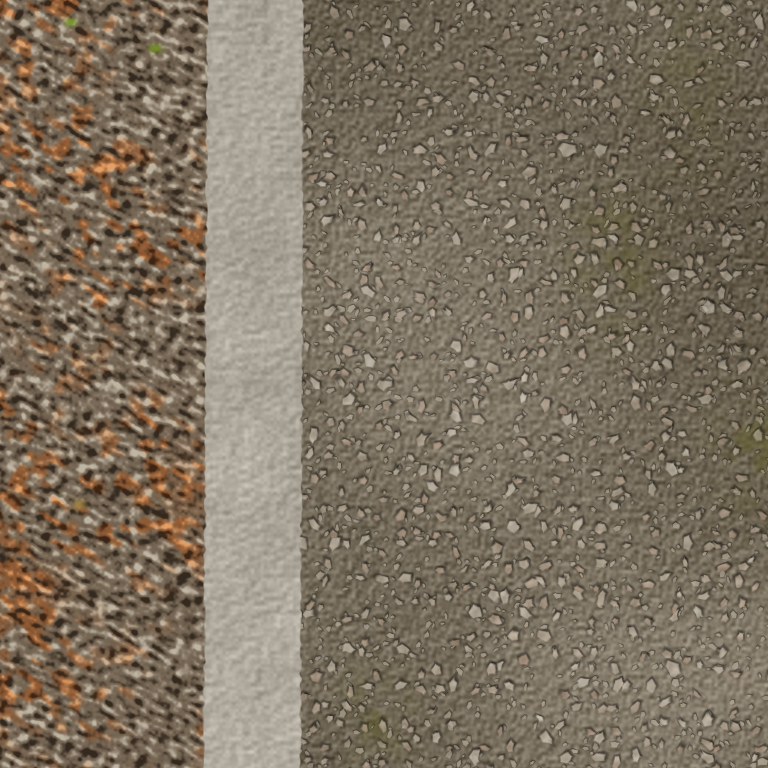
A three.js fragment shader for this texture:

```glsl
// Worn road surface: coarse brown gravel, a pale painted stripe, and asphalt.
// Relief-lit value noise makes the grain; random convex polygons, scattered
// over jittered grids, make the pebbles. Soft blobs place stains and moss.
varying vec2 vUv;

vec2 hash2(vec2 p) {
  vec3 q = fract(p.xyx * vec3(0.1031, 0.1030, 0.0973));
  q += dot(q, q.yzx + 33.33);
  return fract((q.xx + q.yz) * q.zy);
}

float noise(vec2 p) {
  vec2 i = floor(p), f = fract(p);
  f = f * f * (3.0 - 2.0 * f);
  return mix(mix(hash2(i).x, hash2(i + vec2(1, 0)).x, f.x),
             mix(hash2(i + vec2(0, 1)).x, hash2(i + vec2(1, 1)).x, f.x), f.y);
}

float fbm(vec2 p) {
  float sum = 0.0, amp = 0.5;
  for (int i = 0; i < 4; i++) {
    sum += amp * noise(p);
    p = mat2(1.6, 1.2, -1.2, 1.6) * p + 7.3;
    amp *= 0.5;
  }
  return sum / 0.9375;
}

// Slope of the noise along the light direction, for an embossed grain
float relief(vec2 p) {
  return noise(p + vec2(-0.3, 0.4)) - noise(p + vec2(0.3, -0.4));
}

float blob(vec2 p, vec2 centre, vec2 radius) {
  vec2 q = (p - centre) / radius;
  return exp(-dot(q, q));
}

// Pebbles on a jittered grid: x = cover, y = dark rim, z = tone
vec3 pebbles(vec2 p, float density) {
  vec3 result = vec3(0.0);
  for (int y = -1; y <= 1; y++)
  for (int x = -1; x <= 1; x++) {
    vec2 id = floor(p) + vec2(x, y);
    vec2 rnd = hash2(id + 19.7), kind = hash2(id + 83.1);
    if (kind.x > density) continue;
    vec2 q = p - id - 0.5 - 0.75 * (rnd - 0.5);
    float turn = 6.283 * kind.y, dist = -1.0;
    vec2 axis = vec2(cos(turn), sin(turn));
    vec2 local = vec2(dot(q, axis), 1.45 * dot(q, vec2(-axis.y, axis.x)));
    float size = mix(0.17, 0.34, rnd.x * rnd.y + 0.3 * rnd.x);
    for (int k = 0; k < 5; k++) {
      float a = 1.257 * float(k) + 0.6 * rnd.y;
      float reach = size * (0.7 + 0.6 * hash2(id + float(k) * 5.3).x);
      dist = max(dist, dot(local, vec2(cos(a), sin(a))) - reach);
    }
    float side = 0.55 + 0.45 * dot(q / (length(q) + 0.01), vec2(0.45, 0.89));
    float rim = smoothstep(0.2, 0.0, abs(dist - 0.07)) * side;
    float cover = smoothstep(0.07, -0.09, dist);
    result.y = max(result.y, rim);
    if (cover > result.x) result.xz = vec2(cover, rnd.y);
  }
  return result;
}

vec3 gravel(vec2 p) {
  vec2 grain = mat2(0.83, 0.56, -0.56, 0.83) * p + 0.004 * fbm(p * 60.0);
  grain *= vec2(95.0, 165.0);
  float patches = fbm(p * 9.0 + 4.0);
  float height = 0.5 + 0.5 * relief(grain.yx * 0.95)
    + 0.45 * (noise(grain * vec2(1.0, 0.8) + 31.0) - 0.5)
    + 0.22 * (noise(p * 260.0) - 0.5);
  vec3 col = mix(vec3(0.20, 0.16, 0.12), vec3(0.46, 0.40, 0.33), smoothstep(0.12, 0.5, height));
  col = mix(col, vec3(0.75, 0.71, 0.64), smoothstep(0.48, 0.92, height));
  // Rusty grains gather in warm patches
  float rust = smoothstep(0.48, 0.8, noise(grain * 0.55 + 60.0)) * smoothstep(0.3, 0.65, patches);
  rust += 0.6 * blob(p, vec2(0.045, 0.23), vec2(0.04, 0.03))
        + 0.4 * blob(p, vec2(0.24, 0.36), vec2(0.03, 0.06));
  col = mix(col, col * vec3(1.2, 0.88, 0.62), min(rust, 1.0));
  // Small leaves
  float leaf = blob(p, vec2(0.092, 0.971), vec2(0.007, 0.005))
             + blob(p, vec2(0.202, 0.937), vec2(0.008, 0.005));
  col = mix(col, vec3(0.45, 0.58, 0.12), min(leaf, 0.85));
  float straw = blob(p, vec2(0.103, 0.343), vec2(0.008, 0.006));
  return mix(col, vec3(0.70, 0.56, 0.24), 0.7 * straw);
}

vec3 paint(vec2 p) {
  vec3 col = mix(vec3(0.69, 0.665, 0.62), vec3(0.66, 0.64, 0.59), smoothstep(0.2, 0.8, p.y));
  col += 0.10 * (fbm(p * 18.0) - 0.5) + 0.09 * relief(p * vec2(120.0, 170.0));
  return col + 0.07 * (noise(p * 240.0) - 0.5);
}

vec3 asphalt(vec2 p) {
  float light = 0.35 + 0.5 * blob(p, vec2(0.62, 0.50), vec2(0.24, 0.17))
    + 0.35 * blob(p, vec2(0.45, 0.68), vec2(0.18, 0.13))
    + 0.6 * blob(p, vec2(0.88, 0.12), vec2(0.28, 0.17))
    - 0.3 * blob(p, vec2(0.98, 0.62), vec2(0.20, 0.32))
    - 0.2 * blob(p, vec2(0.45, 1.0), vec2(0.30, 0.12))
    + 0.35 * (fbm(p * 7.0) - 0.5);
  vec3 col = mix(vec3(0.385, 0.35, 0.285), vec3(0.54, 0.50, 0.435), clamp(light, 0.0, 1.0));
  col += 0.13 * relief(p * 190.0) + 0.10 * (noise(p * 250.0 + 9.0) - 0.5);
  float moss = blob(p, vec2(0.80, 0.66), vec2(0.05, 0.08)) + blob(p, vec2(0.98, 0.41), vec2(0.05, 0.07))
    + blob(p, vec2(0.49, 0.07), vec2(0.04, 0.05)) + 0.5 * blob(p, vec2(0.90, 0.88), vec2(0.05, 0.12));
  col = mix(col, vec3(0.39, 0.37, 0.19), 0.65 * moss * smoothstep(0.25, 0.65, fbm(p * 35.0)));
  vec2 bent = p + 0.006 * vec2(noise(p * 80.0), noise(p * 80.0 + 50.0));
  vec3 fine = pebbles(bent * 78.0 + 40.0, 0.36), large = pebbles(bent * 43.0, 0.56);
  float shine = 0.6 + 0.4 * clamp(light * 1.6, 0.0, 1.0);
  col *= 1.0 - 0.32 * fine.y;
  col = mix(col, vec3(0.61, 0.57, 0.50) + 0.1 * fine.z, 0.75 * fine.x * shine);
  col *= 1.0 - 0.42 * large.y * (1.0 - large.x);
  vec3 stone = mix(vec3(0.64, 0.55, 0.47), vec3(0.73, 0.70, 0.64), large.z);
  return mix(col, stone + 0.12 * relief(p * 130.0), 0.9 * large.x * shine);
}

void main() {
  vec2 p = vUv;
  float ragged = 0.004 * (noise(p * 130.0) - 0.5);
  float left = 0.265 + 0.005 * p.y + ragged, right = 0.391 + 0.004 * p.y + ragged;
  vec3 col = mix(gravel(p), paint(p), smoothstep(left - 0.0015, left + 0.0015, p.x));
  col = mix(col, asphalt(p), smoothstep(right - 0.0015, right + 0.0015, p.x));
  gl_FragColor = vec4(clamp(col, 0.0, 1.0), 1.0);
}
```
